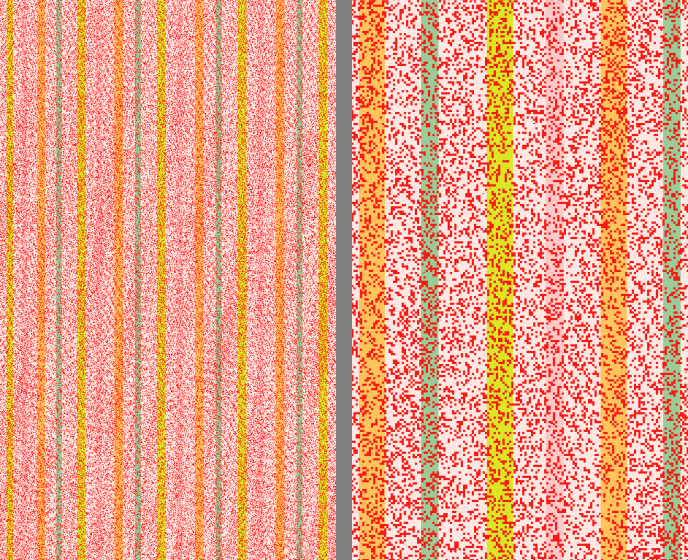
Left: the whole. Right: its middle third, enlarged.
This pattern is drawn by a Shadertoy shader. Its source:

```glsl
const float GRAINS_ACROSS = 460.0;
const float GRAIN_DENSITY = 0.29;
const float DENSITY_DRIFT = 0.06;
const float PERIOD = 0.2407;          // fraction of canvas width
const float FIRST_STRIPE = 0.2391;
const float SQUEEZE = 0.0425;         // narrows the repeat at the left edge
const float SQUEEZE_REACH = 0.0913;

// Stripe centres in repeats, widths in canvas widths
const float LIME_AT = 0.0,     LIME_WIDTH = 0.026;
const float BLUSH_AT = 0.226,  BLUSH_WIDTH = 0.018;
const float ORANGE_AT = 0.47,  ORANGE_WIDTH = 0.026;
const float SAGE_AT = 0.71,    SAGE_WIDTH = 0.0175;

const vec3 PALE = vec3(1.00, 0.91, 0.89);
const vec3 BLUSH = vec3(1.00, 0.79, 0.79);
const vec3 LIME = vec3(0.86, 0.90, 0.14);
const vec3 ORANGE = vec3(1.00, 0.77, 0.36);
const vec3 SAGE = vec3(0.60, 0.80, 0.60);
const vec3 RED = vec3(0.97, 0.10, 0.08);

float hash(vec2 p) {
    return fract(sin(dot(p, vec2(12.9898, 78.233))) * 43758.5453);
}

float valueNoise(vec2 p) {
    vec2 i = floor(p), f = fract(p);
    f = f * f * (3.0 - 2.0 * f);
    return mix(mix(hash(i), hash(i + vec2(1, 0)), f.x),
               mix(hash(i + vec2(0, 1)), hash(i + vec2(1, 1)), f.x), f.y);
}

// Coverage of a vertical stripe repeated every PERIOD
float stripe(float x, float centre, float width, float pixel) {
    float phase = fract((x - FIRST_STRIPE) / PERIOD - centre + 0.5) - 0.5;
    return clamp(0.5 + (0.5 * width - abs(phase) * PERIOD) / pixel, 0.0, 1.0);
}

// Red grain, box filtered over the pixel footprint
float grainCoverage(vec2 p, float footprint, float density) {
    vec2 low = p - 0.5 * footprint, high = p + 0.5 * footprint;
    float covered = 0.0;
    for (int j = -1; j <= 1; j++) {
        for (int i = -1; i <= 1; i++) {
            vec2 cell = floor(p) + vec2(i, j);
            vec2 overlap = max(min(high, cell + 1.0) - max(low, cell), 0.0);
            covered += overlap.x * overlap.y * step(hash(cell), density);
        }
    }
    return min(covered / (footprint * footprint), 1.0);
}

void mainImage(out vec4 fragColor, in vec2 fragCoord) {
    vec2 uv = fragCoord / iResolution.x;
    float height = fragCoord.y / iResolution.y;
    float pixel = 1.0 / iResolution.x;
    float x = uv.x - SQUEEZE * exp(-uv.x / SQUEEZE_REACH);

    // Ground, flushed in the lower corners
    float corner = smoothstep(0.25, 0.0, height) * smoothstep(0.35, 0.5, abs(uv.x - 0.5));
    vec3 color = mix(PALE, BLUSH, 0.7 * corner);

    // Stripes
    color = mix(color, BLUSH, stripe(x, BLUSH_AT, BLUSH_WIDTH, pixel));
    color = mix(color, LIME, stripe(x, LIME_AT, LIME_WIDTH, pixel));
    color = mix(color, ORANGE, stripe(x, ORANGE_AT, ORANGE_WIDTH, pixel));
    color = mix(color, SAGE, stripe(x, SAGE_AT, SAGE_WIDTH, pixel));

    // Grain with a slow drift in density
    float density = GRAIN_DENSITY + DENSITY_DRIFT * (valueNoise(uv * 24.0) - 0.5);
    float grain = grainCoverage(uv * GRAINS_ACROSS, GRAINS_ACROSS * pixel, density);
    fragColor = vec4(mix(color, RED, grain), 1.0);
}
```
